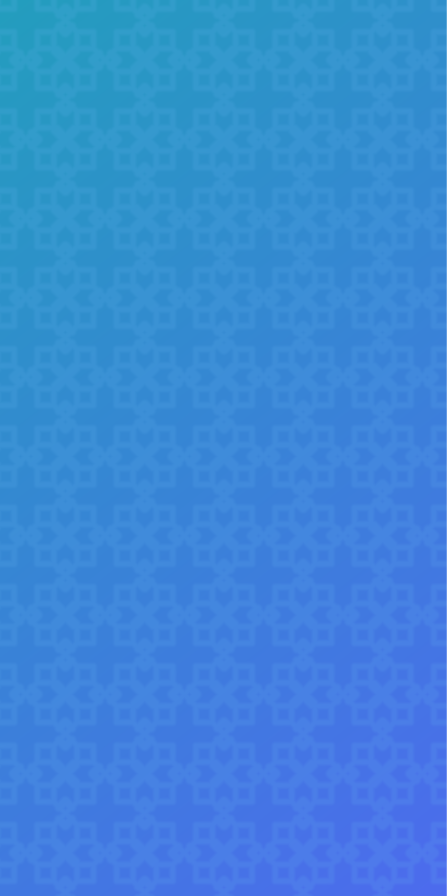
A Shadertoy shader for this pattern:

```glsl
const float REPEATS_ACROSS = 5.65;              // star tiles per canvas width
const vec2  STAR_CENTER = vec2(0.5, 1.158);     // one star, in canvas widths
const float INNER = 0.1464;                     // star notch, in tile units
const float OUTER = 0.3536;                     // half side of the star's square
const float LINE_WIDTH = 0.076;
const float SPOKE_LENGTH = 0.12;
const float SPOKE_EXTRA = 0.03;                 // added half width of the spokes
const float CHEVRON_APEX = 0.345;
const float CHEVRON_EXTRA = 0.018;              // added half width of the chevrons
const float EDGE_SOFTNESS = 0.028;
const vec2  GRADIENT_SHARE = vec2(0.28, 0.72);  // across, down
const vec3  TOP_LEFT = vec3(0.136, 0.618, 0.742);
const vec3  BOTTOM_RIGHT = vec3(0.300, 0.417, 0.932);
const vec3  LINE_COLOR = vec3(0.39, 0.70, 0.94);
const float LINE_OPACITY = 0.17;
const vec3  MARGIN_COLOR = vec3(1.0);
const float MARGIN_WIDTH = 0.0027;              // right edge, in canvas widths

float segmentDistance(vec2 p, vec2 a, vec2 b) {
    vec2 pa = p - a, ba = b - a;
    return length(pa - ba * clamp(dot(pa, ba) / dot(ba, ba), 0.0, 1.0));
}

float squareDistance(vec2 p, float halfSide) {
    vec2 d = abs(p) - halfSide;
    return length(max(d, 0.0)) + min(max(d.x, d.y), 0.0);
}

// Distance to the centre lines of an eight-pointed star in a unit tile
float starLines(vec2 p) {
    // Fold the tile into one eighth
    p = abs(p);
    if (p.y > p.x) p = p.yx;

    float cornerSquare = abs(squareDistance(p - 0.5 * (INNER + OUTER), 0.5 * (OUTER - INNER)));
    float tip = segmentDistance(p, vec2(0.5, 0.0), vec2(OUTER, INNER));
    float spoke = segmentDistance(p, vec2(0.0), vec2(SPOKE_LENGTH)) - SPOKE_EXTRA;

    // Chevron notch that meets the tip's edge
    float reach = 0.5 * (0.5 - CHEVRON_APEX);
    vec2 apex = vec2(CHEVRON_APEX, 0.0);
    float chevron = segmentDistance(p, apex, apex + reach) - CHEVRON_EXTRA;
    return min(min(cornerSquare, tip), min(spoke, chevron));
}

void mainImage(out vec4 fragColor, in vec2 fragCoord) {
    vec2 uv = fragCoord / iResolution.xy;
    vec2 p = fragCoord / iResolution.x;

    // Slanted gradient, corner to corner
    float t = dot(vec2(uv.x, 1.0 - uv.y), GRADIENT_SHARE);
    vec3 color = mix(TOP_LEFT, BOTTOM_RIGHT, t);

    // Translucent star lattice
    vec2 tile = fract((p - STAR_CENTER) * REPEATS_ACROSS + 0.5) - 0.5;
    float pixel = REPEATS_ACROSS / iResolution.x;
    float edge = max(EDGE_SOFTNESS, 0.75 * pixel);
    float line = 1.0 - smoothstep(-edge, edge, starLines(tile) - 0.5 * LINE_WIDTH);
    color = mix(color, LINE_COLOR, line * LINE_OPACITY);

    // Thin pale margin, with coverage smoothed over one pixel
    float margin = clamp((p.x - 1.0 + MARGIN_WIDTH) * iResolution.x + 0.5, 0.0, 1.0);
    color = mix(color, MARGIN_COLOR, margin);

    fragColor = vec4(color, 1.0);
}
```
